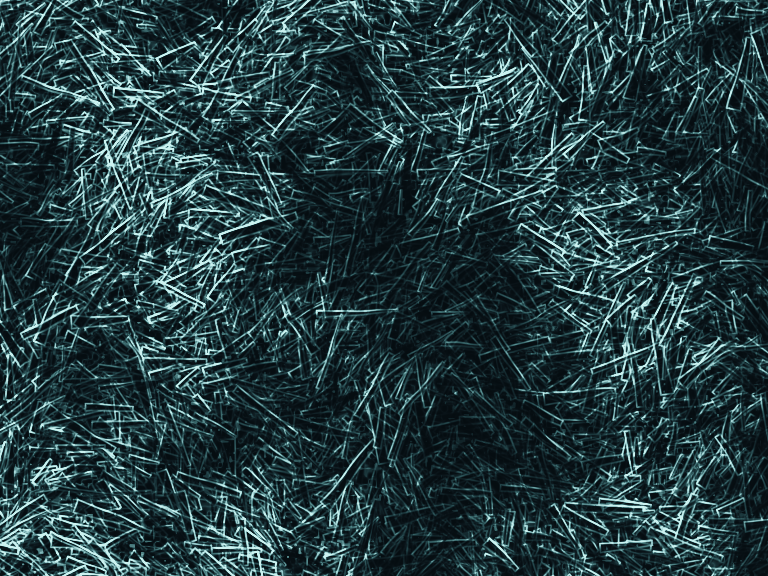
A WebGL 1 fragment shader for this texture:

```glsl
precision highp float;
// Dense mat of tangled teal crystal needles with glowing outlines on near-black.

uniform vec2 u_resolution;

// Palette, dark to bright
const vec3 ABYSS = vec3(0.02, 0.05, 0.065);
const vec3 INK   = vec3(0.04, 0.08, 0.10);
const vec3 DEEP  = vec3(0.08, 0.17, 0.19);
const vec3 TEAL  = vec3(0.15, 0.29, 0.31);
const vec3 SEA   = vec3(0.25, 0.44, 0.45);
const vec3 MIST  = vec3(0.38, 0.58, 0.59);
const vec3 ICE   = vec3(0.56, 0.76, 0.77);
const vec3 GLINT = vec3(0.80, 0.95, 0.94);

// Sizes are in canvas heights
const float LINE_WIDTH  = 0.0029;
const float SMALL_CELL  = 0.029;
const float MEDIUM_CELL = 0.046;
const float LARGE_CELL  = 0.076;
const float SHADE       = 0.62;  // how much a needle body hides what lies below
const float MAIN_ANGLE  = 0.55;
const float SWIRL       = 4.5;   // drift of direction across the canvas
const float SPREAD      = 1.9;   // spread of direction among neighbours
const float BEND        = 0.005;
const float EXPOSURE    = 1.0;

vec3 hash3(vec2 p) {
  vec3 q = fract(vec3(p.xyx) * vec3(0.1031, 0.1030, 0.0973));
  q += dot(q, q.yxz + 33.33);
  return fract((q.xxy + q.yzz) * q.zyx);
}

float noise(vec2 p) {
  vec2 i = floor(p);
  vec2 f = fract(p);
  f = f * f * (3.0 - 2.0 * f);
  float low = mix(hash3(i).x, hash3(i + vec2(1.0, 0.0)).x, f.x);
  float high = mix(hash3(i + vec2(0.0, 1.0)).x, hash3(i + 1.0).x, f.x);
  return mix(low, high, f.y);
}

float clouds(vec2 p) {
  return 0.5 * noise(p) + 0.3 * noise(p * 2.1 + 7.3) + 0.2 * noise(p * 4.7 + 19.1);
}

float ramp(float from, float to, float x) {
  return clamp((x - from) / (to - from), 0.0, 1.0);
}

// Lays one scatter of outlined, tapered needles over the light below
float needles(float light, vec2 p, float cell, float slim, float gain, float salt) {
  float line = max(LINE_WIDTH, 1.1 / u_resolution.y);
  float grain = 0.4 + 1.2 * noise(p * 85.0 + salt);
  vec2 home = floor(p / cell);
  for (int y = -1; y <= 1; y++) {
    for (int x = -1; x <= 1; x++) {
      vec2 id = home + vec2(float(x), float(y));
      vec3 place = hash3(id + salt);
      vec3 form = hash3(id + salt + 151.7);
      vec2 center = (id + place.xy) * cell;

      float angle = MAIN_ANGLE + SWIRL * (noise(center * 4.5 + 3.0) - 0.5)
                  + SPREAD * (place.z - 0.5);
      vec2 axis = vec2(cos(angle), sin(angle));
      vec2 offset = p - center;
      vec2 q = vec2(dot(offset, axis), dot(offset, vec2(-axis.y, axis.x)));

      float halfLength = cell * mix(0.4, 0.95, form.x);
      float halfWidth = cell * slim * mix(0.4, 1.6, form.y);
      float taper = 1.0 - 0.6 * fract(form.x * 17.0) * q.x / halfLength;
      vec2 d = abs(q) - vec2(halfLength, halfWidth * taper);
      float dist = length(max(d, 0.0)) + min(max(d.x, d.y), 0.0);

      float body = 1.0 - smoothstep(-0.5 * line, 0.5 * line, dist);
      float edge = 1.0 - smoothstep(0.0, line, abs(dist));
      float lit = mix(0.35, 1.0, smoothstep(-halfWidth, halfWidth, q.y));
      light = light * (1.0 - SHADE * body) + edge * lit * grain * gain * form.z * form.z;
    }
  }
  return light;
}

vec3 crystalColor(float light) {
  vec3 color = mix(ABYSS, INK, ramp(0.0, 0.06, light));
  color = mix(color, DEEP, ramp(0.06, 0.2, light));
  color = mix(color, TEAL, ramp(0.2, 0.4, light));
  color = mix(color, SEA, ramp(0.4, 0.6, light));
  color = mix(color, MIST, ramp(0.6, 0.8, light));
  color = mix(color, ICE, ramp(0.8, 1.0, light));
  return mix(color, GLINT, ramp(1.0, 1.7, light));
}

void main() {
  vec2 p = gl_FragCoord.xy / u_resolution.y;
  float across = gl_FragCoord.x / u_resolution.x;

  // Slight bending of the straight outlines
  vec2 bent = p + BEND * (vec2(noise(p * 24.0), noise(p * 24.0 + 51.0)) - 0.5);

  // Crumbled ground of tiny curled flecks
  float curl = 1.0 - abs(2.0 * noise(bent * 110.0) - 1.0);
  float light = 0.4 * curl * curl * curl * curl;

  // Needles, small ones below and large ones on top
  for (int i = 0; i < 2; i++)
    light = needles(light, bent, SMALL_CELL, 0.14, 1.5, 11.0 + 37.0 * float(i));
  for (int i = 0; i < 3; i++)
    light = needles(light, bent, MEDIUM_CELL, 0.10, 1.7, 103.0 + 41.0 * float(i));
  for (int i = 0; i < 2; i++)
    light = needles(light, bent, LARGE_CELL, 0.07, 2.0, 307.0 + 43.0 * float(i));

  // Bright grit, then patchy lighting that fades to the right
  light += 0.5 * smoothstep(0.78, 0.95, noise(p * 150.0 + 9.0));
  float patches = mix(0.3, 1.35, smoothstep(0.25, 0.7, clouds(p * 3.6 + 2.0)));
  light *= EXPOSURE * patches * mix(1.25, 0.75, across);

  gl_FragColor = vec4(crystalColor(light), 1.0);
}
```
